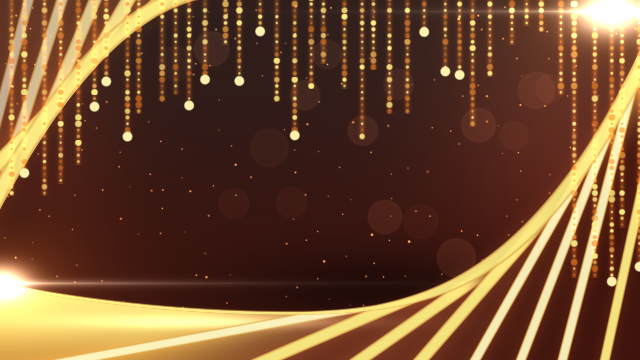
A WebGL 2 fragment shader for this background:

```glsl
#version 300 es
precision highp float;
uniform vec2 u_resolution;
out vec4 fragColor;

#define STRAND_GAP 0.0463
#define BEAD_GAP 0.0175
#define DUST_CELL 0.062
#define BOKEH_COUNT 16
#define RIBBON_WIDTH 0.0175
#define LEFT_FLARE vec2(0.0, 0.213)
#define RIGHT_FLARE vec2(1.70, 0.968)

const vec3 GOLD = vec3(0.87, 0.67, 0.32);
const vec3 PALE = vec3(0.98, 0.92, 0.51);
const vec3 CREAM = vec3(0.99, 0.97, 0.85);
const vec3 AMBER = vec3(0.88, 0.46, 0.12);

float hash(vec2 p) {
    vec3 q = fract(p.xyx * vec3(0.1031, 0.1030, 0.0973));
    q += dot(q, q.yzx + 33.33);
    return fract((q.x + q.y) * q.z);
}

float disc(float d, float r, float soft) {
    return 1.0 - smoothstep(r - soft, r + soft, d);
}

float blob(vec2 p, vec2 center, vec2 size) {
    vec2 q = (p - center) / size;
    return exp(-dot(q, q));
}

// Signed distances to the two sweeping arcs, positive above each.
float lowerArc(vec2 p) {
    float d = p.x - 0.81;
    float right = max(d, 0.0);
    float height = 0.134 + (d < 0.0 ? 0.12 * d * d : d * d * (0.19 + 0.6 * d));
    float slope = d < 0.0 ? 0.24 * d : right * (0.38 + 1.8 * right);
    return (p.y - height) / sqrt(1.0 + slope * slope);
}

float upperArc(vec2 p) {
    float x = min(p.x, 0.6);
    float slope = 1.88 - 3.0 * x;
    return (p.y - 0.42 - x * (1.88 - 1.5 * x)) / sqrt(1.0 + slope * slope);
}

float lineDistance(vec2 p, vec2 foot, float slope) {
    return (slope * (p.x - foot.x) - p.y + foot.y) / sqrt(1.0 + slope * slope);
}

vec3 ribbon(vec3 col, float d, float width, vec3 core, float amount, float aa) {
    float t = abs(d) / width;
    vec3 body = mix(core, GOLD, smoothstep(0.55, 1.0, t));
    col += AMBER * 0.10 * amount * exp(-t * t * 0.3);
    return mix(col, body, amount * disc(abs(d), width, aa));
}

vec3 backdrop(vec2 p) {
    vec3 col = mix(vec3(0.22, 0.075, 0.055), vec3(0.18, 0.115, 0.105), smoothstep(0.2, 0.95, p.y));
    col += vec3(0.17, 0.065, 0.04) * blob(p, vec2(1.60, 0.62), vec2(0.36, 0.36));
    col += vec3(0.09, 0.03, 0.01) * blob(p, vec2(0.15, 0.65), vec2(0.20, 0.35));
    return col * (1.0 - 0.45 * blob(p, vec2(1.05, 0.20), vec2(0.40, 0.10)));
}

vec3 bokehAndDust(vec2 p, float aa) {
    vec3 light = vec3(0.0);
    for (int i = 0; i < BOKEH_COUNT; i++) {
        float k = float(i);
        vec2 c = vec2(0.48 + 1.1 * fract(k * 0.618 + 0.3), 0.25 + 0.63 * hash(vec2(k, 7.0)));
        float r = mix(0.038, 0.055, hash(vec2(k, 3.0)));
        float d = length(p - c);
        float shape = disc(d, r, aa * 1.5) * (0.75 + 0.25 * smoothstep(0.8 * r, r, d));
        light += vec3(0.10, 0.06, 0.04) * shape * (0.35 + 0.65 * hash(vec2(k, 5.0)));
    }
    vec2 id = floor(p / DUST_CELL);
    vec2 c = (id + 0.15 + 0.7 * vec2(hash(id), hash(id + 41.0))) * DUST_CELL;
    float r = mix(0.0015, 0.0035, pow(hash(id + 17.0), 3.0));
    float lit = step(0.42, hash(id + 73.0)) * (0.3 + 0.7 * hash(id + 29.0));
    return light + vec3(1.0, 0.65, 0.32) * lit * disc(length(p - c), r, aa);
}

// Hanging strings of beads, longest near both sides.
vec3 strands(vec3 col, vec2 p, float aa) {
    float column = floor(p.x / STRAND_GAP);
    for (int i = -1; i <= 1; i++) {
        float k = column + float(i);
        float x = (k + 0.25 + 0.5 * hash(vec2(k, 11.0))) * STRAND_GAP;
        float side = max(1.0 - smoothstep(0.16, 0.24, x), smoothstep(1.5, 1.6, x));
        float h = hash(vec2(k, 19.0));
        float end = 1.0 - mix(mix(0.06, 0.40, h), mix(0.35, 0.95, h), side);
        float row = floor(p.y / BEAD_GAP);
        float shade = hash(vec2(row, k + 50.0));
        float size = hash(vec2(k, row));
        float y = (row + 0.5) * BEAD_GAP;
        float on = step(end, y);
        vec3 tint = mix(AMBER, PALE, smoothstep(0.1, 0.8, shade));
        col += AMBER * 0.25 * on * exp(-pow((p.x - x) / 0.007, 2.0));
        float bead = disc(length(p - vec2(x, y)), mix(0.003, 0.0095, size * size), aa);
        col = mix(col, tint, on * (0.5 + 0.5 * shade) * bead);
        float tip = step(0.68, hash(vec2(k, 31.0)));
        col = mix(col, mix(PALE, CREAM, 0.5), tip * disc(length(p - vec2(x, end)), 0.0135, aa));
    }
    return col;
}

vec3 flare(vec2 p, vec2 c, float reach, float size) {
    vec2 q = p - c;
    float r = length(q * vec2(0.6, 1.0)) / size;
    float streak = exp(-abs(q.x) / reach) * exp(-abs(q.y) / 0.007);
    return CREAM * (1.2 * exp(-r * r) + 0.8 * streak) + vec3(0.85, 0.50, 0.17) * 0.55 * exp(-r / 1.8);
}

void main() {
    vec2 p = gl_FragCoord.xy / u_resolution.y;
    float aa = 1.0 / u_resolution.y;
    vec3 col = backdrop(p) + bokehAndDust(p, aa);

    // Warm ground and golden sheet below the lower arc.
    float low = lowerArc(p);
    float below = disc(low, 0.0, aa * 1.5);
    vec3 ground = mix(vec3(0.42, 0.19, 0.12), vec3(0.25, 0.08, 0.05), smoothstep(1.0, 1.6, p.x - p.y * 0.5));
    float sheet = 1.0 - smoothstep(0.40, 1.05, p.x - 1.5 * (p.y - 0.1));
    vec3 gold = mix(vec3(0.82, 0.61, 0.27), vec3(0.97, 0.88, 0.49), smoothstep(0.0, 0.13, p.y));
    ground = mix(ground, gold, sheet);
    ground += CREAM * 0.35 * blob(p, vec2(0.6, 0.105), vec2(0.35, 0.018));
    col = mix(col, ground, below);

    // Fan of ribbons at the lower right, each ending where it meets the arc.
    float feet[8] = float[8](0.21, 0.74, 1.0, 1.17, 1.32, 1.447, 1.5625, 1.68);
    float slopes[8] = float[8](0.185, 0.43, 0.70, 1.15, 1.77, 2.6, 3.9, 4.6);
    for (int i = 0; i < 8; i++) {
        float white = i == 0 || (i > 3 && i < 7) ? 0.7 : 0.0;
        float width = RIBBON_WIDTH * (i == 0 || i > 3 ? 0.78 : 1.0);
        float touch = 0.81 + (sqrt(0.1444 + 7.2 * slopes[i]) - 0.38) / 3.6;
        float fade = 1.0 - smoothstep(touch - 0.06, touch + 0.05, p.x);
        float d = lineDistance(p, vec2(feet[i], 0.0), slopes[i]);
        col = ribbon(col, d, width, mix(PALE, CREAM, white), below * 0.96 * fade, aa);
    }
    float rim = RIBBON_WIDTH * mix(0.25, 1.15, smoothstep(0.9, 1.5, p.x));
    col = ribbon(col, low + rim, rim, PALE, 0.92, aa);

    // Fan of ribbons at the upper left.
    float high = upperArc(p);
    float inside = 1.0 - smoothstep(0.5, 0.62, p.x);
    float above = smoothstep(-aa, aa, high) * inside;
    col += vec3(0.16, 0.08, 0.03) * above;
    for (int i = 0; i < 5; i++) {
        float k = float(i);
        float d = lineDistance(p, vec2(0.08 + 0.092 * k, 1.0), 3.8 - 0.7 * k);
        float width = RIBBON_WIDTH * (0.8 + 0.1 * k);
        col = ribbon(col, d, width, mix(CREAM, PALE, k / 4.0), above * (0.6 + 0.09 * k), aa);
    }
    col = ribbon(col, high - 0.022, 0.022, PALE, 0.9 * inside, aa);

    col = strands(col, p, aa);
    col += flare(p, LEFT_FLARE, 0.35, 0.045) + flare(p, RIGHT_FLARE, 0.24, 0.06);
    fragColor = vec4(clamp(col, 0.0, 1.0), 1.0);
}
```
